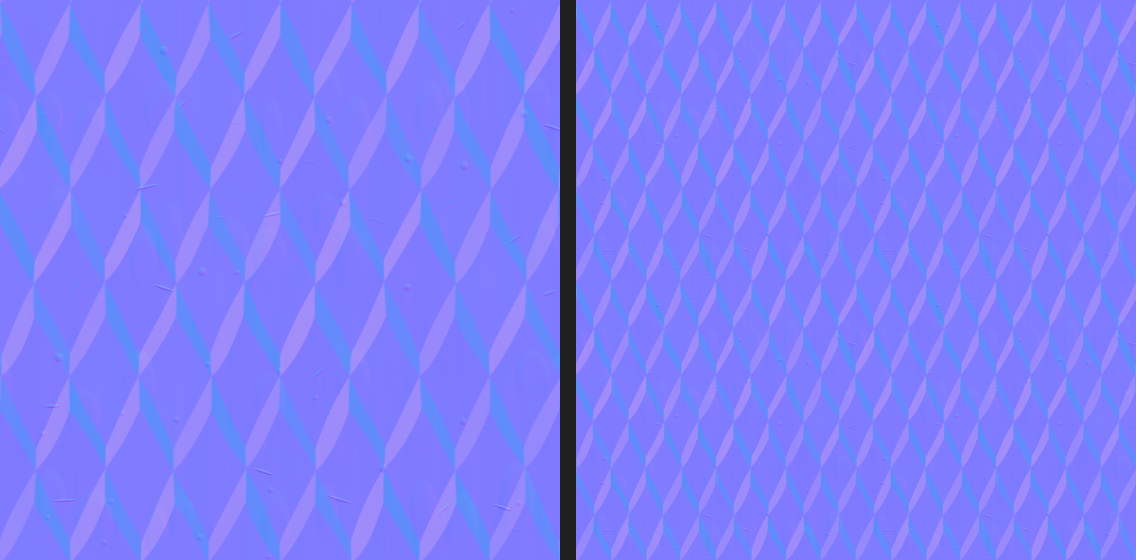
Left: one tile. Right: repeated 2 by 2.
Give the GLSL for this texture map, as a Shadertoy shader.

```glsl
// Normal map of overlapping diamond scales with bevelled edges, scratches, pimples and worn patches.
#define COLUMNS 8.0
#define ROWS 6.0
#define ROW_SHIFT 0.03
#define BEVEL_TOP 0.36
#define BEVEL_END 0.77
#define BEVEL_TILT vec2(0.245, 0.095)
#define FACE_TILT vec2(0.0, -0.035)
#define STREAK_DEPTH 0.008
#define PATCH_DEPTH 0.075
#define BUMP_DEPTH 0.2
#define SCRATCH_DEPTH 0.34
#define TAU 6.2831853

vec4 hash4(vec3 p) {
    vec4 q = fract(p.xyzx * vec4(0.1031, 0.1030, 0.0973, 0.1099) + 0.137);
    q += dot(q, q.wzxy + 33.33);
    return fract((q.xxyz + q.yzzw) * q.zywx);
}

// Offset from the one random mark in each cell of a wrapping grid.
vec2 scatter(vec2 uv, vec2 grid, float margin, float seed, out vec4 rnd) {
    vec2 g = (uv + seed * vec2(0.37, 0.23)) * grid;
    rnd = hash4(vec3(mod(floor(g), grid), seed));
    return (fract(g) - mix(vec2(margin), vec2(1.0 - margin), rnd.xy)) / grid;
}

// Slopes of the scale faces and of the bevels that run down from each node.
vec2 scaleSlope(vec2 uv, float px) {
    vec2 wobble = 0.012 * vec2(sin(TAU * (3.0 * uv.x + 2.0 * uv.y)) + sin(TAU * (5.0 * uv.y - 2.0 * uv.x)),
                               sin(TAU * (4.0 * uv.x - 3.0 * uv.y)));
    float t = (1.0 - uv.y) * ROWS - ROW_SHIFT + wobble.y;
    float row = floor(t), f = t - row;
    float shift = 0.5 * mod(row, 2.0);
    float u = uv.x * COLUMNS + wobble.x - shift;
    float node = floor(u + 0.5), s = u - node, a = 2.0 * abs(s);
    float side = s < 0.0 ? -1.0 : 1.0;

    // Bevel outline, bowed a little differently on each scale
    vec4 rnd = hash4(vec3(mod(node, COLUMNS), mod(row, ROWS), 5.0 + side));
    float bow = side < 0.0 ? mix(0.02, 0.10, rnd.x) : mix(-0.02, 0.05, rnd.x);
    float curve = 4.0 * a * (1.0 - a) * bow;
    float upper = BEVEL_END * a - 0.4 * curve;
    float lower = mix(BEVEL_TOP, 1.0, a) + curve;
    float soft = px * ROWS * 1.7;
    float bevel = smoothstep(-soft, soft, f - upper) * smoothstep(-soft, soft, lower - f);

    // Opposite tilts meet on the vertical creases
    float softX = px * COLUMNS;
    float crease = clamp(s / softX, -1.0, 1.0) * clamp((0.5 - abs(s)) / softX, 0.0, 1.0);
    float strength = mix(0.72, 1.08, rnd.y) + 0.12 * (a - 0.5) * (rnd.z - 0.2);
    vec2 bevelTilt = BEVEL_TILT * vec2(-crease, 1.0) * strength;

    // One tint for the whole face, which spans two rows
    bool below = f > 0.5 * (upper + lower);
    float center = (below ? node : floor(u) + 0.5) + shift;
    float faceRow = below ? row : row - 1.0;
    vec4 tint = hash4(vec3(mod(2.0 * center, 2.0 * COLUMNS), mod(faceRow, ROWS), 11.0));
    vec2 faceTilt = FACE_TILT + 0.022 * (tint.xy - 0.5);
    return mix(faceTilt, bevelTilt, bevel);
}

vec2 streakSlope(vec2 uv) {
    float bend = 0.6 * sin(TAU * uv.y) + 0.4 * sin(TAU * (2.0 * uv.y + uv.x));
    float waves = sin(TAU * 13.0 * uv.x + 2.0 * bend) + sin(TAU * 29.0 * uv.x - 3.0 * bend)
                + 0.6 * sin(TAU * 47.0 * uv.x + 4.0 * bend);
    return vec2(waves, 0.4 * sin(TAU * (3.0 * uv.y + 2.0 * uv.x))) * STREAK_DEPTH;
}

// Tall shallow domes that fade out downward
vec2 patchSlope(vec2 uv, float px, float seed) {
    vec4 rnd;
    vec2 d = scatter(uv, vec2(6.0, 4.0), 0.32, seed, rnd);
    vec2 radius = mix(vec2(0.018, 0.045), vec2(0.034, 0.078), rnd.zw);
    vec2 q = d / radius;
    float k = length(q), edge = 1.5 * px / radius.x;
    float rim = smoothstep(0.3, 1.0, k) * (1.0 - smoothstep(1.0 - edge, 1.0 + edge, k));
    float fade = smoothstep(-1.0, 0.3, q.y) * step(0.3, fract(rnd.z * 7.0 + rnd.w * 5.0));
    return q * vec2(1.0, 0.6) * rim * fade * PATCH_DEPTH;
}

vec2 bumpSlope(vec2 uv, float px) {
    vec4 rnd;
    vec2 d = scatter(uv, vec2(8.0), 0.1, 3.0, rnd);
    float radius = mix(0.004, 0.0075, rnd.w);
    float disc = 1.0 - smoothstep(radius - px, radius + px, length(d));
    return d / radius * disc * step(0.52, rnd.z) * BUMP_DEPTH;
}

// Tapered ridge; bend turns it into a curved hair
vec2 scratchSlope(vec2 uv, float px, float seed, float width, float bend) {
    vec4 rnd;
    vec2 d = scatter(uv, vec2(6.0), 0.2, seed, rnd);
    float angle = mix(-0.4, 1.3, rnd.z);
    vec2 along = vec2(cos(angle), sin(angle)), across = vec2(-along.y, along.x);
    float halfLength = mix(0.011, 0.027, rnd.w);
    float x = dot(d, along) / halfLength;
    float y = dot(d, across) + bend * (x * x - 0.5);
    float w = max(width * (1.0 - x * x), 0.0001);
    float mask = (1.0 - smoothstep(w - 0.5 * px, w + px, abs(y))) * step(abs(x), 1.0);
    float present = step(0.45, fract(rnd.x * 9.0 + rnd.w * 4.0));
    return across * clamp(y / w, -1.0, 1.0) * mask * present * SCRATCH_DEPTH;
}

void mainImage(out vec4 fragColor, in vec2 fragCoord) {
    vec2 uv = fragCoord / iResolution.xy;
    float px = 1.0 / iResolution.y;
    vec2 slope = scaleSlope(uv, px) + streakSlope(uv) + bumpSlope(uv, px);
    for (float i = 0.0; i < 2.0; i++) slope += patchSlope(uv, px, 21.0 + i);
    slope += scratchSlope(uv, px, 31.0, 0.0024, 0.0);
    slope += 0.3 * scratchSlope(uv, px, 42.0, 0.0016, 0.007);
    float z = sqrt(max(1.0 - dot(slope, slope), 0.0));
    fragColor = vec4(0.5 + 0.5 * vec3(slope, z), 1.0);
}
```
